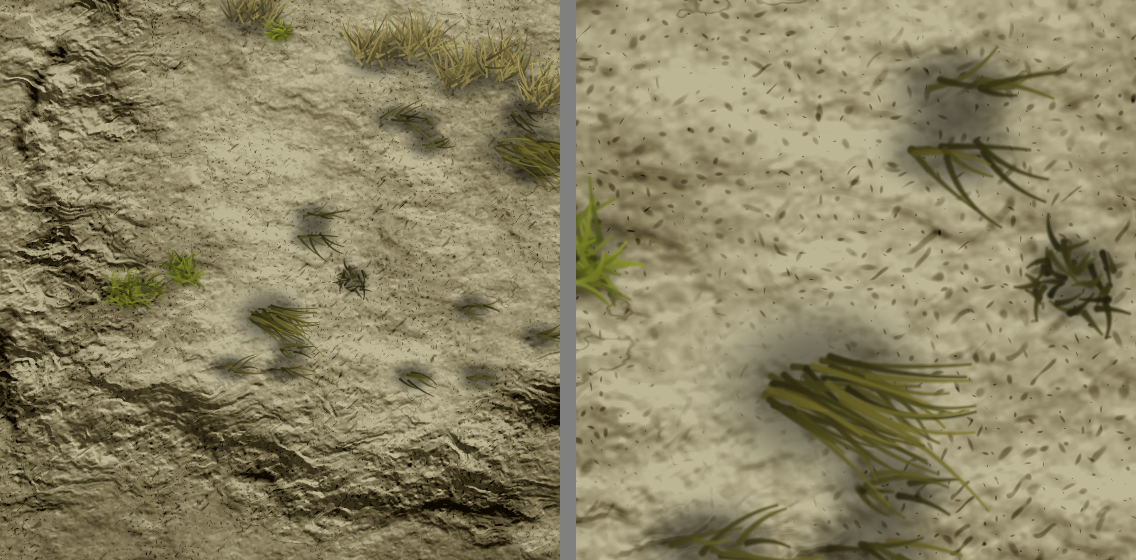
Left: the whole. Right: its middle third, enlarged.
Reproduce this texture procedurally as a three.js fragment shader.

```glsl
#define MUD_DARK vec3(0.24, 0.21, 0.12)
#define MUD_MID vec3(0.47, 0.43, 0.30)
#define MUD_LIGHT vec3(0.69, 0.66, 0.53)
#define STRAW vec3(0.56, 0.51, 0.29)
#define MOSS vec3(0.45, 0.48, 0.14)
#define WEED vec3(0.33, 0.31, 0.12)
#define LIGHT_DIR vec2(0.40, 0.92)
#define RELIEF 0.85
#define SOFT_EDGE 0.0013

varying vec2 vUv;

vec2 hash22(vec2 p) {
  vec3 q = fract(p.xyx * vec3(0.1031, 0.1030, 0.0973));
  q += dot(q, q.yzx + 33.33);
  return fract((q.xx + q.yz) * q.zy);
}

float noise(vec2 p) {
  vec2 i = floor(p), f = fract(p);
  f = f * f * f * (f * (f * 6.0 - 15.0) + 10.0);
  vec2 e = vec2(0.0, 1.0);
  return mix(mix(hash22(i).x, hash22(i + e.yx).x, f.x),
             mix(hash22(i + e.xy).x, hash22(i + e.yy).x, f.x), f.y);
}

float fbm(vec2 p) {
  float sum = 0.0, amp = 0.5;
  for (int i = 0; i < 6; i++) {
    sum += amp * noise(p);
    p = mat2(1.6, 1.2, -1.2, 1.6) * p + 7.3;
    amp *= 0.5;
  }
  return sum;
}

// Signed distance to the ragged slab rim, positive on the slab
float slabDistance(vec2 p) {
  vec2 w = p + 0.22 * (vec2(fbm(p * 5.0), fbm(p * 5.0 + 17.0)) - 0.5);
  float front = 0.19 - 0.11 * smoothstep(0.2, 0.75, p.x) + 0.15 * smoothstep(0.85, 1.05, p.x);
  float side = 0.06 + 0.07 * smoothstep(0.6, 1.0, p.y);
  float a = w.x - side, b = w.y - front;
  float k = max(0.1 - abs(a - b), 0.0);
  return min(a, b) - k * k * 2.5;
}

float mudHeight(vec2 p) {
  float d = slabDistance(p);
  float rim = 1.0 - smoothstep(0.02, 0.22, abs(d - 0.06));
  float lumps = fbm(p * vec2(8.0, 12.0) + 3.0);
  float folds = abs(2.0 * fbm(p * vec2(5.0, 9.0) + 2.0 * lumps) - 1.0);
  float h = 0.05 * smoothstep(-0.03, 0.11, d);
  return h + lumps * (0.025 + 0.025 * rim) - folds * (0.004 + 0.022 * rim);
}

// Small oblong pits, one per cell
float pits(vec2 p, float density) {
  vec2 g = p * density + 1.2 * noise(p * density * 0.7);
  vec2 r = hash22(floor(g)), s = hash22(floor(g) + 51.0);
  vec2 q = fract(g) - 0.3 - 0.4 * r;
  float turn = 3.0 * s.x;
  q = mat2(cos(turn), sin(turn), -sin(turn), cos(turn)) * q * vec2(1.0, 1.7);
  float radius = 0.06 + 0.24 * s.y * s.y;
  return 1.0 - smoothstep(radius * 0.4, radius * 1.3, length(q));
}

// Bent, tapering blades fanned around a lean angle
void tuft(inout vec3 col, vec2 p, vec2 centre, vec2 spread, float lean, float fan,
          float size, float count, vec3 tint) {
  vec2 away = abs(p - centre);
  if (any(greaterThan(away, spread + size * 1.3))) return;
  col *= 0.6 + 0.4 * smoothstep(0.3, 1.0, length(away / (spread + size * 0.5)));
  for (int i = 0; i < 90; i++) {
    if (float(i) >= count) break;
    vec2 seed = vec2(float(i) * 3.7, 1.0) + floor(centre * 400.0);
    vec2 r = hash22(seed), s = hash22(seed + 91.0), t = hash22(seed + 173.0);
    float ring = 6.2832 * r.x, angle = lean + (s.x - 0.5) * fan;
    vec2 axis = vec2(cos(angle), sin(angle));
    vec2 q = p - centre - spread * sqrt(r.y) * vec2(cos(ring), sin(ring));
    float len = size * (0.35 + 0.75 * s.y);
    float along = clamp(dot(q, axis) / len, 0.0, 1.0);
    vec2 side = vec2(-axis.y, axis.x);
    float bend = (t.x - 0.5) * len * along * (1.0 - along);
    float dist = length(q - axis * len * along - side * bend);
    float width = 0.0021 * (1.0 - 0.7 * along);
    float cover = 1.0 - smoothstep(width - SOFT_EDGE, width + SOFT_EDGE, dist);
    col = mix(col, tint * (0.4 + 0.65 * t.y + 0.3 * along), cover * 0.9);
  }
}

void main() {
  vec2 p = vUv;
  float d = slabDistance(p);
  float patches = fbm(p * 4.0 + 31.0);

  // Mud tone: broad patches, raking light, undercut shadow
  float slope = (mudHeight(p) - mudHeight(p + LIGHT_DIR * 0.004)) / 0.004;
  float tone = 0.60 + 0.22 * smoothstep(0.02, 0.3, d) + 0.8 * (patches - 0.5);
  tone += RELIEF * clamp(slope, -0.8, 0.5);
  float undercut = smoothstep(-0.05, -0.005, d) * (1.0 - smoothstep(-0.005, 0.012, d));
  tone -= 0.6 * undercut * smoothstep(0.35, 0.6, noise(p * 6.0 + 5.0));

  // Pits, hairline cracks and grain
  float pitted = smoothstep(0.3, 0.6, fbm(p * 7.0 + 9.0));
  tone -= pitted * (0.5 * pits(p, 85.0) + 0.4 * pits(p + 0.37, 48.0));
  float crack = 1.0 - smoothstep(0.0, 0.014, abs(fbm(p * vec2(9.0, 13.0) + 60.0) - 0.5));
  tone -= 0.3 * crack * smoothstep(0.4, 0.6, noise(p * 11.0));
  tone += 0.16 * (noise(p * 230.0) - 0.5) + 0.16 * (noise(p * 110.0) - 0.5);
  tone = clamp(tone, -0.4, 1.12);
  vec3 col = tone < 0.5 ? mix(MUD_DARK, MUD_MID, tone * 2.0)
                        : mix(MUD_MID, MUD_LIGHT, tone * 2.0 - 1.0);

  // Stranded weed strewn over the slab
  for (int i = 0; i < 14; i++) {
    vec2 r = hash22(vec2(float(i), 7.0)), s = hash22(vec2(float(i), 29.0));
    vec2 at = vec2(0.38 + 0.6 * r.x, 0.27 + 0.55 * r.y);
    tuft(col, p, at, vec2(0.025, 0.008), -0.5 + 0.8 * s.x, 0.9, 0.05, 3.0 + 8.0 * s.y, WEED);
  }
  tuft(col, p, vec2(0.48, 0.435), vec2(0.035, 0.02), -0.4, 0.8, 0.09, 45.0, WEED * 1.1);
  tuft(col, p, vec2(0.63, 0.5), vec2(0.025, 0.025), 0.5, 6.0, 0.02, 35.0, WEED * 0.7);
  tuft(col, p, vec2(0.94, 0.735), vec2(0.06, 0.025), -0.4, 0.7, 0.09, 60.0, WEED * 1.25);

  // Dry grass along the top, green cushions below
  for (int i = 0; i < 5; i++) {
    float k = float(i);
    vec2 at = vec2(0.67 + 0.075 * k, 0.9 - 0.018 * k + 0.03 * mod(k, 2.0));
    tuft(col, p, at, vec2(0.04, 0.022), 1.3, 2.2, 0.065, 75.0, STRAW);
  }
  tuft(col, p, vec2(0.45, 0.97), vec2(0.045, 0.02), 1.4, 1.8, 0.06, 70.0, STRAW * 0.9);
  tuft(col, p, vec2(0.5, 0.94), vec2(0.016, 0.012), 1.5, 3.5, 0.025, 50.0, MOSS * 1.1);
  tuft(col, p, vec2(0.235, 0.475), vec2(0.05, 0.025), 1.4, 4.5, 0.035, 90.0, MOSS);
  tuft(col, p, vec2(0.325, 0.515), vec2(0.027, 0.02), 1.2, 4.5, 0.035, 70.0, MOSS);

  gl_FragColor = vec4(clamp(col, 0.0, 1.0), 1.0);
}
```
